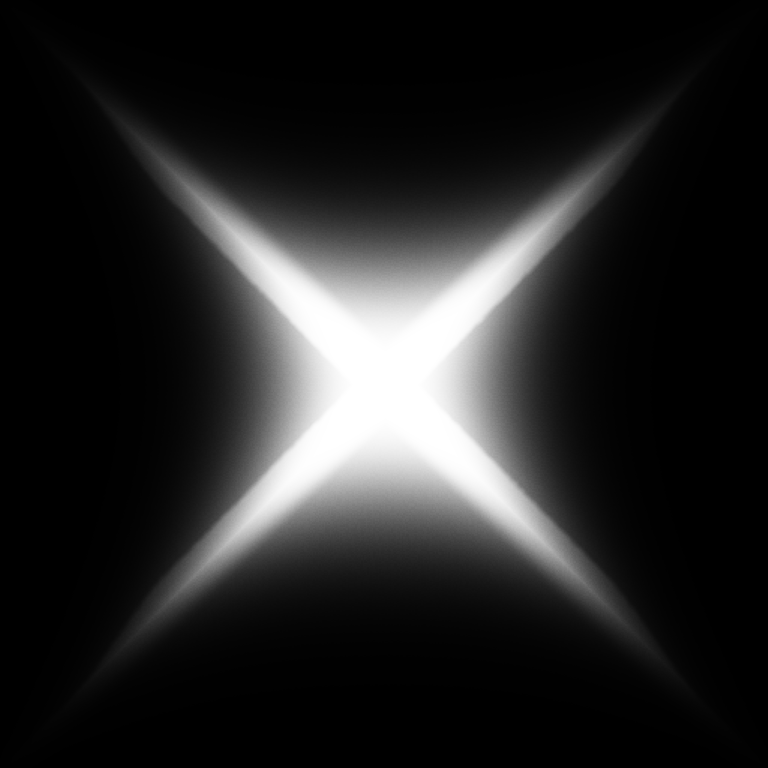
A WebGL 1 fragment shader for this background:

```glsl
precision highp float;
// A glowing white four-pointed diagonal star with soft haze on black.

uniform vec2 u_resolution;

const vec2 CENTER = vec2(0.502, 0.499);
const float HAZE_GAIN = 2.3;        // log exposure at the core
const float HAZE_LINEAR = 13.8;     // falloff near the core
const float HAZE_QUADRATIC = 20.6;  // falloff far out
const float SIDE_SQUEEZE = 0.13;    // narrows the haze to left and right
const float PINCH = 0.5;            // pulls the haze out along the diagonals
const float RAY_GAIN = 0.85;
const float RAY_EDGE = 0.028;       // crisp side, facing left and right
const float RAY_SOFT_START = -0.040; // soft side, facing up and down
const float RAY_SOFT_END = -0.010;
const float RAY_BLUR = 0.005;
const float TAPER_START = 0.26;
const float TAPER_END = 0.42;
const float WOBBLE = 0.002;
const float WOBBLE_SCALE = 110.0;
const float GRAIN = 0.025;
const float GRAIN_CELLS = 512.0;

float hash(vec2 p) {
    return fract(sin(dot(p, vec2(127.1, 311.7))) * 43758.5453);
}

float valueNoise(vec2 p) {
    vec2 cell = floor(p);
    vec2 f = fract(p);
    f = f * f * (3.0 - 2.0 * f);
    float low = mix(hash(cell), hash(cell + vec2(1.0, 0.0)), f.x);
    float high = mix(hash(cell + vec2(0.0, 1.0)), hash(cell + vec2(1.0)), f.x);
    return mix(low, high, f.y);
}

// Light of the haze, with contours bent inward between the rays
float hazeLight(vec2 a) {
    float major = max(a.x, a.y);
    float minor = min(a.x, a.y);
    float d = sqrt(major * major - PINCH * minor * minor);
    d *= 1.0 + SIDE_SQUEEZE * a.x * a.x / (dot(a, a) + 0.00001);
    return exp(HAZE_GAIN - HAZE_LINEAR * d - HAZE_QUADRATIC * d * d);
}

// Mask of the four diagonal rays: one crisp side, one soft side
float rayMask(vec2 a, float wobble) {
    float across = (a.x - a.y) * 0.7071;
    float along = (a.x + a.y) * 0.5;
    float taper = 1.0 - smoothstep(TAPER_START, TAPER_END, along);
    float edge = RAY_EDGE * taper + wobble;
    float crisp = 1.0 - smoothstep(edge - RAY_BLUR, edge + RAY_BLUR, across);
    return crisp * smoothstep(RAY_SOFT_START, RAY_SOFT_END, across);
}

void main() {
    vec2 uv = gl_FragCoord.xy / u_resolution;
    vec2 a = abs(uv - CENTER);

    float wobble = WOBBLE * (valueNoise(uv * WOBBLE_SCALE) - 0.5);
    float energy = hazeLight(a) * (1.0 + RAY_GAIN * rayMask(a, wobble));

    // Exposure curve, then grain in the midtones
    float light = 1.0 - exp(-energy);
    float grain = hash(floor(uv * GRAIN_CELLS)) - 0.5;
    light += GRAIN * grain * 4.0 * light * (1.0 - light);

    gl_FragColor = vec4(vec3(clamp(light, 0.0, 1.0)), 1.0);
}
```
